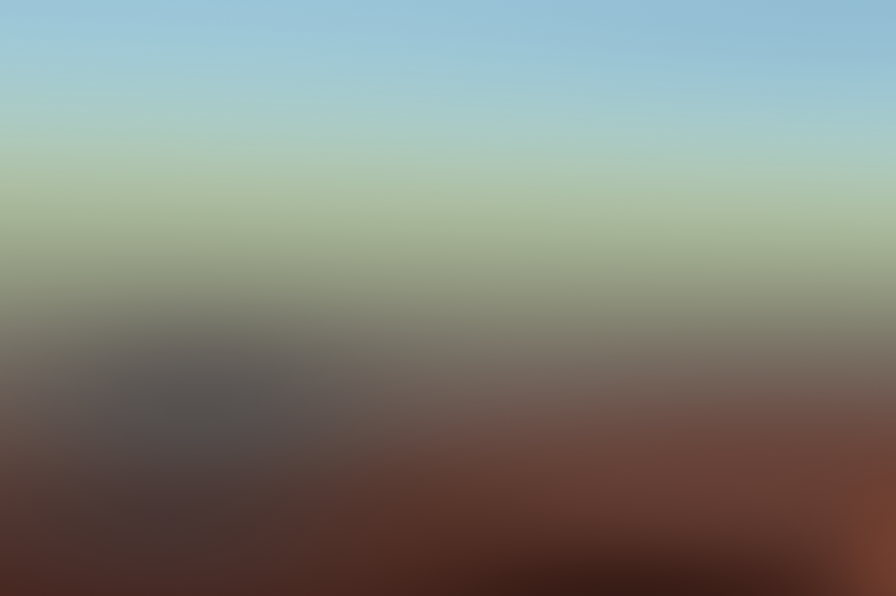
Reproduce this background procedurally as a WebGL 2 fragment shader.

```glsl
#version 300 es
precision highp float;

uniform vec2 u_resolution;
out vec4 fragColor;

float hash(vec2 p) {
    vec3 q = fract(vec3(p.xyx) * 0.1031);
    q += dot(q, q.yzx + 33.33);
    return fract((q.x + q.y) * q.z);
}

// Soft elliptical glow, 1 at its centre
float glow(vec2 p, vec2 centre, vec2 radius) {
    vec2 d = (p - centre) / radius;
    return exp(-dot(d, d));
}

// Sky to earth; depth runs from 0 at the top to 1 at the bottom
vec3 verticalGradient(float depth) {
    // rgb = colour, w = depth of the stop
    vec4 stops[10] = vec4[10](
        vec4(0.60, 0.77, 0.85, 0.00),
        vec4(0.63, 0.79, 0.84, 0.10),
        vec4(0.67, 0.80, 0.78, 0.21),
        vec4(0.69, 0.77, 0.68, 0.30),
        vec4(0.66, 0.72, 0.60, 0.37),
        vec4(0.58, 0.61, 0.51, 0.47),
        vec4(0.48, 0.46, 0.41, 0.58),
        vec4(0.43, 0.36, 0.33, 0.68),
        vec4(0.38, 0.25, 0.21, 0.80),
        vec4(0.28, 0.14, 0.11, 1.00));
    vec3 color = stops[0].rgb;
    for (int i = 1; i < 10; i++) {
        float t = clamp((depth - stops[i - 1].w) / (stops[i].w - stops[i - 1].w), 0.0, 1.0);
        color = mix(color, stops[i].rgb, t);
    }
    return color;
}

void main() {
    vec2 uv = gl_FragCoord.xy / u_resolution;

    // The sky bands sink gently towards the right
    float tilt = 0.05 * (0.5 - uv.x) * smoothstep(0.4, 0.7, uv.y);
    float depth = 1.0 - uv.y + tilt;

    // Average nearby depths to round off the stops
    vec3 color = vec3(0.0);
    for (int i = -2; i <= 2; i++) {
        color += verticalGradient(depth + 0.018 * float(i)) / 5.0;
    }

    // Cooler blue in the upper right
    color = mix(color, vec3(0.55, 0.72, 0.81), 0.55 * glow(uv, vec2(0.95, 1.0), vec2(0.40, 0.16)));

    // Slate shadow on the left, with a plum lower edge
    color = mix(color, vec3(0.32, 0.32, 0.32), 0.80 * glow(uv, vec2(0.22, 0.29), vec2(0.20, 0.16)));
    color = mix(color, vec3(0.25, 0.19, 0.19), 0.65 * glow(uv, vec2(0.20, 0.12), vec2(0.24, 0.13)));

    // Rust warmth through the centre and right
    color = mix(color, vec3(0.42, 0.25, 0.21), 0.55 * glow(uv, vec2(0.85, 0.20), vec2(0.28, 0.14)));
    color = mix(color, vec3(0.34, 0.18, 0.13), 0.40 * glow(uv, vec2(0.45, 0.10), vec2(0.16, 0.12)));

    // Dark pool at the bottom and ember in the right corner
    color = mix(color, vec3(0.19, 0.09, 0.07), 0.80 * glow(uv, vec2(0.69, -0.02), vec2(0.22, 0.10)));
    color = mix(color, vec3(0.47, 0.26, 0.19), 0.85 * glow(uv, vec2(1.02, 0.06), vec2(0.09, 0.16)));

    // Faint dither against banding
    color += (hash(gl_FragCoord.xy) - 0.5) / 255.0;
    fragColor = vec4(color, 1.0);
}
```
